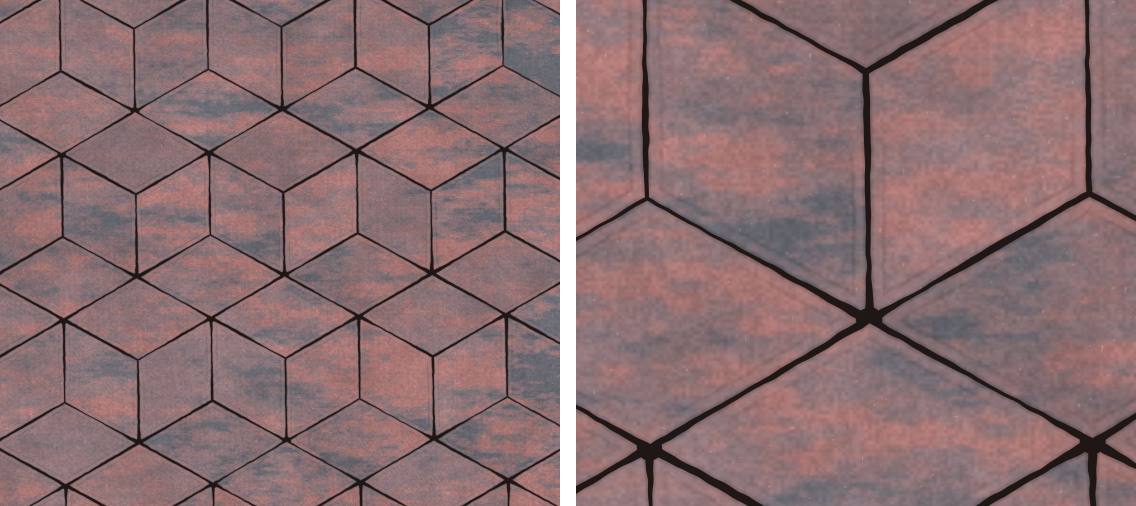
Left: the whole. Right: its middle third, enlarged.
A WebGL 2 fragment shader for this texture:

```glsl
#version 300 es
precision highp float;
// Concrete rhombus pavers laid as tumbling blocks, with dark tapering joints.
// Each pixel is folded into one lattice cell, assigned to a flat or upright
// rhombus, then coloured with streaky noise that is shifted from tile to tile.

#define CELL vec2(0.2915, 0.3275)   // repeat size, in canvas heights
#define ORIGIN vec2(0.2666, 0.7795) // one joint crossing
#define TILT 0.0125                 // rotation of the whole paving
#define JOINT 0.0017                // half width of a joint
#define TIP_CUT 0.0085              // length worn off the sharp corners
#define BEVEL 0.0085                // width of the pressed rim
#define SALMON vec3(0.665, 0.465, 0.455)
#define MAUVE vec3(0.545, 0.45, 0.465)
#define SLATE vec3(0.385, 0.395, 0.43)
#define GAP_COLOR vec3(0.12, 0.085, 0.085)

uniform vec2 u_resolution;
out vec4 fragColor;

float hash(vec2 p) {
    return fract(sin(dot(p, vec2(127.1, 311.7))) * 43758.5453);
}

float noise(vec2 p) {
    vec2 i = floor(p), f = fract(p);
    f = f * f * (3.0 - 2.0 * f);
    return mix(mix(hash(i), hash(i + vec2(1, 0)), f.x),
               mix(hash(i + vec2(0, 1)), hash(i + vec2(1, 1)), f.x), f.y);
}

float fbm(vec2 p) {
    float sum = 0.0, amp = 0.42;
    for (int i = 0; i < 5; i++) {
        sum += amp * noise(p);
        p = p * 2.03 + 17.3;
        amp *= 0.6;
    }
    return sum / 0.97;
}

// Returns distance to the tile side (x) and to its sharp tip (y), and the tile id.
vec2 rhombus(vec2 p, out vec2 id) {
    vec2 cell = p / CELL;
    float column = floor(cell.x + 0.5), row = floor(cell.y);
    float offset = cell.x - column;
    vec2 f = vec2(2.0 * abs(offset), 4.0 * (cell.y - row));
    vec2 unit = CELL * vec2(0.5, 0.25);

    bool upright = false;
    vec2 center;
    if (f.x + f.y > 4.0) center = vec2(1, 4);
    else if (f.y < f.x) center = vec2(1, 0);
    else if (f.y > f.x + 2.0) center = vec2(0, 3);
    else { center = vec2(0.5, 1.5); upright = true; }
    id = vec2(column + 0.5 * sign(offset) * center.x, row + 0.25 * center.y);

    vec2 d = f - center;
    float slant = 1.0 / length(1.0 / unit);
    float side = upright
        ? min((0.5 - abs(d.x)) * unit.x, (1.0 - abs(d.y - d.x)) * slant)
        : (1.0 - abs(d.x) - abs(d.y)) * slant;
    vec2 tip = unit * (upright ? vec2(0.5, 1.5) : vec2(1, 0));
    return vec2(side, length(tip) - abs(dot(d * unit, tip)) / length(tip));
}

// Horizontal bands of salmon and slate over mauve concrete.
vec3 stoneColor(vec2 p, vec2 id) {
    float seed = hash(id * 8.0 + 3.7);
    vec2 shift = vec2(seed, hash(id * 8.0 + 9.1)) * 40.0;
    float streak = fbm(p * vec2(5.0, 25.0) + shift) - 0.5;
    float blotch = fbm(p * vec2(42.0, 85.0) + shift) - 0.5;
    float contrast = mix(0.4, 1.15, seed) * mix(0.7, 1.2, clamp(p.x, 0.0, 1.0));
    float tone = (streak * 1.25 + blotch * 0.7) * contrast
               + 0.09 * (hash(id * 8.0 + 5.3) - 0.5);
    vec3 color = mix(MAUVE, SALMON, smoothstep(-0.04, 0.2, tone));
    color = mix(color, SLATE, 0.9 * smoothstep(-0.03, -0.3, tone));
    return color * mix(0.96, 1.04, hash(id * 8.0 + 1.9));
}

void main() {
    vec2 p = gl_FragCoord.xy / u_resolution.y;
    float pixel = 1.0 / u_resolution.y;

    // Tilt the paving and chip its edges slightly
    vec2 q = mat2(cos(TILT), -sin(TILT), sin(TILT), cos(TILT)) * (p - ORIGIN);
    q += 0.0011 * (vec2(noise(p * 120.0), noise(p * 120.0 + 31.0)) - 0.5);
    vec2 id;
    vec2 dist = rhombus(q, id);
    float width = JOINT * mix(0.35, 1.65, noise(p * 17.0 + 5.0));
    width += 0.0016 * smoothstep(0.035, 0.0, dist.y);
    float edge = min(dist.x - width, dist.y - TIP_CUT);

    // Concrete with fine grain, soft stains and scattered pale grit
    vec3 color = stoneColor(p, id);
    float grain = noise(p * 400.0) + 0.6 * noise(p * 190.0 + 8.0) - 0.8;
    color *= 1.0 + 0.13 * grain;
    color *= 1.0 + 0.22 * (fbm(p * 16.0 + 70.0) - 0.5);
    color += 0.09 * smoothstep(0.9, 1.0, noise(p * 260.0 + 40.0));

    // Worn rim: pale lip, faint crease, soft shade beside the joint
    float wear = noise(p * 22.0 + 60.0);
    float lip = smoothstep(0.0, 0.003, edge) * smoothstep(BEVEL, 0.004, edge);
    color = mix(color, MAUVE * 1.07, 0.45 * lip * wear);
    color *= 1.0 - 0.1 * wear * smoothstep(0.0025, 0.0, abs(edge - BEVEL));
    color *= mix(0.85, 1.0, smoothstep(0.0, 0.003, edge));

    float stone = smoothstep(-0.7 * pixel, 0.7 * pixel, edge);
    fragColor = vec4(mix(GAP_COLOR, color, stone), 1.0);
}
```
